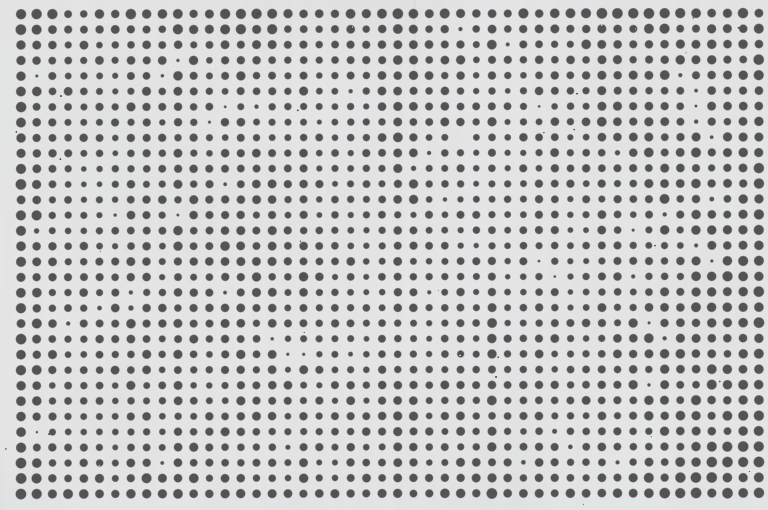
This pattern is drawn by a WebGL 2 fragment shader. Its source:

```glsl
#version 300 es
precision highp float;
// Halftone sheet: 48 by 32 grey dots of uneven size on pale, lightly specked paper.

uniform vec2 u_resolution;
out vec4 fragColor;

// Lengths are in canvas heights.
const vec2  COUNT       = vec2(48.0, 32.0);
const vec2  FIRST_DOT   = vec2(0.0412, 0.0314);
const vec2  PITCH       = vec2(0.03078, 0.03035);
const float TILT        = 0.0013;
const float BASE_RADIUS = 0.0075;
const float MAX_RADIUS  = 0.0104;
const float EDGE_GROWTH = 0.0017;
const float SIZE_JITTER = 0.0015;
const float COLUMN_JITTER = 0.0007;
const float TINY_CHANCE = 0.035;
const float GAP_CHANCE  = 0.0015;
const float INK_BLUR    = 0.0017;
const float SPECK_CELL  = 0.055;
const float SPECK_CHANCE = 0.07;
const vec3  PAPER = vec3(0.890, 0.890, 0.893);
const vec3  INK   = vec3(0.325, 0.325, 0.330);
const vec3  SPECK = vec3(0.220);

float hash(vec2 p) {
    vec3 q = fract(vec3(p.xyx) * 0.1031);
    q += dot(q, q.yzx + 33.33);
    return fract((q.x + q.y) * q.z);
}

float noise(vec2 p) {
    vec2 i = floor(p), f = fract(p);
    f = f * f * (3.0 - 2.0 * f);
    return mix(mix(hash(i), hash(i + vec2(1.0, 0.0)), f.x),
               mix(hash(i + vec2(0.0, 1.0)), hash(i + vec2(1.0, 1.0)), f.x), f.y);
}

float disc(vec2 p, float radius, float blur) {
    return 1.0 - smoothstep(radius - blur, radius + blur, length(p));
}

// Dots grow toward the borders, most of all on the right.
float dotRadius(vec2 id) {
    vec2 far = COUNT - 1.0 - id;
    float growth = exp(-id.x * 0.9) + 1.3 * exp(-far.x * 0.28)
                 + 0.9 * exp(-id.y * 0.9) + 0.9 * exp(-far.y * 0.7);
    float r = BASE_RADIUS + EDGE_GROWTH * min(growth, 1.5);
    r += SIZE_JITTER * (hash(id + 17.0) + hash(id + 71.0) - 1.0);
    r += COLUMN_JITTER * (2.0 * hash(vec2(id.x, 203.0)) - 1.0);
    r += 0.0012 * (noise(id * 0.2 + 40.0) - 0.5);
    float pick = hash(id + 131.0);
    if (pick < TINY_CHANCE && growth < 0.6) r = mix(0.0022, 0.0052, hash(id + 311.0));
    return min(r, MAX_RADIUS);
}

float dotGrid(vec2 p, float blur) {
    p.y -= TILT * p.x;
    vec2 g = (p - FIRST_DOT) / PITCH;
    vec2 id = floor(g + 0.5);
    if (any(lessThan(id, vec2(0.0))) || any(greaterThanEqual(id, COUNT))) return 0.0;
    if (hash(id + 523.0) < GAP_CHANCE) return 0.0;
    vec2 drift = 0.0006 * (vec2(hash(id + 7.0), hash(id + 29.0)) - 0.5);
    return disc((g - id) * PITCH + drift, dotRadius(id), blur);
}

// Sparse dust, one possible grain per cell.
float specks(vec2 p, float seed, float chance, float blur) {
    vec2 id = floor(p / SPECK_CELL);
    if (hash(id + seed) > chance) return 0.0;
    vec2 centre = 0.15 + 0.7 * vec2(hash(id + seed + 11.0), hash(id + seed + 37.0));
    float radius = mix(0.0008, 0.0019, hash(id + seed + 53.0));
    return disc(p - (id + centre) * SPECK_CELL, radius, blur);
}

void main() {
    vec2 p = gl_FragCoord.xy / u_resolution.y;
    float pixel = 1.0 / u_resolution.y;
    float blur = max(INK_BLUR, 0.7 * pixel);
    float fine = max(0.0007, 0.5 * pixel);

    // Paper: soft clouds, faint vertical streaks, a pale crease near the top.
    vec3 color = PAPER;
    color += 0.016 * (noise(p * 5.0) - 0.5);
    color += 0.008 * (noise(vec2(p.x * 60.0, p.y * 2.0)) - 0.5);
    color += vec3(0.004, -0.003, 0.005) * (noise(p * 3.0 + 9.0) - 0.5);
    float crease = 1.0 - smoothstep(0.0, 0.002 + pixel, abs(p.x - 0.813));
    color -= 0.025 * crease * smoothstep(0.6, 1.0, p.y);

    // Ink, then dust over it.
    float grain = 0.02 * (noise(p * 220.0) - 0.5);
    color = mix(color, INK + grain, dotGrid(p, blur));
    color = mix(color, SPECK, 0.85 * specks(p, 601.0, SPECK_CHANCE, fine));
    color = mix(color, vec3(0.96), 0.8 * specks(p, 809.0, 0.02, fine));
    fragColor = vec4(color, 1.0);
}
```
